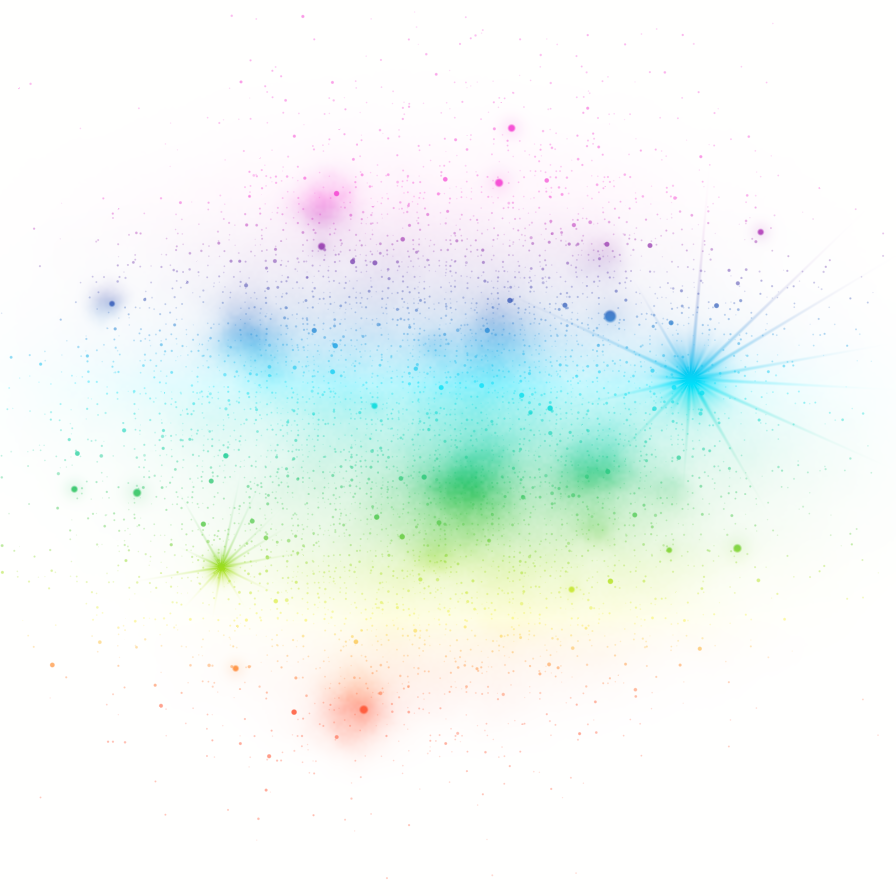
A WebGL 2 fragment shader for this background:

```glsl
#version 300 es
precision highp float;
// A rainbow nebula of ink on white paper: the height picks the hue, while
// soft clouds, speckles, dots and two rayed stars add up the ink coverage.
// Clouds are noise-warped gaussians; speckles are jittered hash grids.
uniform vec2 u_resolution;
out vec4 fragColor;

// Hue stops from bottom to top: rgb, height
const vec4 HUES[12] = vec4[12](
  vec4(1.0, 0.33, 0.20, 0.21), vec4(1.0, 0.58, 0.22, 0.26),
  vec4(0.97, 0.95, 0.25, 0.31), vec4(0.63, 0.87, 0.12, 0.365),
  vec4(0.40, 0.80, 0.24, 0.40), vec4(0.18, 0.77, 0.40, 0.455),
  vec4(0.08, 0.82, 0.68, 0.51), vec4(0.0, 0.88, 0.98, 0.57),
  vec4(0.12, 0.60, 0.88, 0.62), vec4(0.25, 0.33, 0.70, 0.67),
  vec4(0.58, 0.22, 0.68, 0.725), vec4(0.96, 0.25, 0.82, 0.78));

// Cloud knots: centre, radius, coverage
const vec4 KNOTS[12] = vec4[12](
  vec4(0.359, 0.772, 0.027, 0.42), vec4(0.285, 0.618, 0.038, 0.62),
  vec4(0.555, 0.618, 0.044, 0.36), vec4(0.485, 0.622, 0.020, 0.20),
  vec4(0.523, 0.453, 0.050, 0.85), vec4(0.668, 0.475, 0.038, 0.60),
  vec4(0.742, 0.447, 0.022, 0.22), vec4(0.664, 0.408, 0.018, 0.25),
  vec4(0.486, 0.385, 0.020, 0.28), vec4(0.393, 0.208, 0.036, 0.42),
  vec4(0.118, 0.670, 0.018, 0.30), vec4(0.671, 0.716, 0.024, 0.18));

// Large dots: centre, radius
const vec3 DOTS[14] = vec3[14](
  vec3(0.681, 0.647, 0.0075), vec3(0.418, 0.547, 0.0038),
  vec3(0.125, 0.661, 0.0035), vec3(0.359, 0.725, 0.0045),
  vec3(0.557, 0.796, 0.0050), vec3(0.571, 0.857, 0.0045),
  vec3(0.849, 0.741, 0.0038), vec3(0.083, 0.454, 0.0040),
  vec3(0.153, 0.450, 0.0050), vec3(0.823, 0.388, 0.0050),
  vec3(0.406, 0.208, 0.0052), vec3(0.263, 0.254, 0.0038),
  vec3(0.638, 0.342, 0.0038), vec3(0.747, 0.386, 0.0035));

// Star rays: angle in degrees, length
const vec2 RAYS[12] = vec2[12](
  vec2(-24, 0.26), vec2(31, 0.28), vec2(44, 0.28), vec2(85, 0.26),
  vec2(155, 0.27), vec2(10, 0.24), vec2(-3, 0.24), vec2(266, 0.14),
  vec2(-60, 0.19), vec2(226, 0.15), vec2(120, 0.14), vec2(193, 0.16));

vec3 hash3(vec2 p) {
  vec3 q = fract(p.xyx * vec3(0.1031, 0.1030, 0.0973));
  q += dot(q, q.yxz + 33.33);
  return fract((q.xxy + q.yzz) * q.zyx);
}

float noise(vec2 p) {
  vec2 i = floor(p), f = fract(p);
  f = f * f * (3.0 - 2.0 * f);
  return mix(mix(hash3(i).x, hash3(i + vec2(1, 0)).x, f.x),
             mix(hash3(i + vec2(0, 1)).x, hash3(i + 1.0).x, f.x), f.y);
}

float fbm(vec2 p) {
  float sum = 0.0, amp = 0.5;
  for (int i = 0; i < 5; i++) { sum += amp * noise(p); p = p * 2.03 + 17.0; amp *= 0.5; }
  return sum;
}

float glow(vec2 d, vec2 radius) { d /= radius; return exp(-dot(d, d)); }
float cover(float a, float b) { return 1.0 - (1.0 - a) * (1.0 - clamp(b, 0.0, 1.0)); }

vec3 hueAt(float y) {
  vec3 c = HUES[0].rgb;
  for (int i = 1; i < 12; i++)
    c = mix(c, HUES[i].rgb, clamp((y - HUES[i-1].w) / (HUES[i].w - HUES[i-1].w), 0.0, 1.0));
  return c;
}

// One jittered dot per cell, kept with the given chance
float speckles(vec2 p, float cells, float radius, float chance, float px) {
  vec2 id = floor(p * cells);
  vec3 h = hash3(id + cells);
  float r = radius * (0.55 + 0.6 * h.z);
  float d = length(p - (id + 0.25 + 0.5 * h.xy) / cells);
  float keep = step(hash3(id + cells + 71.0).x, chance);
  return keep * (0.35 + 0.65 * h.z) * smoothstep(r + px, r - px, d);
}

float star(vec2 d, float size, float turn, float px) {
  float r = length(d) / size, a = atan(d.y, d.x);
  float spikes = 0.5 + 0.3 * sin(a * 17.0 + turn) + 0.2 * sin(a * 29.0);
  float ink = exp(-r * r * 900.0) * (0.55 + 0.4 * spikes) + 0.5 * exp(-r * r * 9000.0);
  for (int i = 0; i < 12; i++) {
    float t = radians(RAYS[i].x) + turn;
    vec2 dir = vec2(cos(t), sin(t));
    float along = dot(d, dir) / size, across = abs(dot(d, vec2(-dir.y, dir.x)));
    float fade = clamp(1.0 - along / RAYS[i].y, 0.0, 1.0) * step(0.0, along);
    float w = 0.0008 + 0.002 * size * fade;
    ink = cover(ink, 0.5 * fade * fade * smoothstep(w + px, 0.0, across));
  }
  return ink;
}

void main() {
  float side = min(u_resolution.x, u_resolution.y), px = 0.8 / side;
  vec2 p = (gl_FragCoord.xy - 0.5 * u_resolution) / side + 0.5;

  // Broad washes
  float mottle = fbm(p * 14.0);
  vec2 q = p + 0.035 * (vec2(fbm(p * 16.0 + 5.0), fbm(p * 16.0 + 43.0)) - 0.48);
  float ink = 0.29 * glow(q - vec2(0.50, 0.565), vec2(0.29, 0.075));
  ink = cover(ink, 0.13 * glow(q - vec2(0.46, 0.70), vec2(0.25, 0.11)));
  ink = cover(ink, 0.28 * glow(q - vec2(0.56, 0.46), vec2(0.24, 0.09)));
  ink = cover(ink, 0.19 * glow(q - vec2(0.54, 0.345), vec2(0.22, 0.075)));
  ink = cover(ink, 0.07 * glow(q - vec2(0.45, 0.24), vec2(0.14, 0.05)));
  ink *= 0.65 + 0.75 * mottle;

  // Dense knots
  for (int i = 0; i < 12; i++)
    ink = cover(ink, KNOTS[i].w * (0.6 + 0.7 * mottle) * glow(q - KNOTS[i].xy, KNOTS[i].zz));
  ink *= 0.94 + 0.12 * noise(p * 260.0);

  // Scattered speckles, thinning towards the rim
  vec2 e = (p - vec2(0.475 + 0.12 * (p.y - 0.53), 0.53)) / vec2(0.40, 0.35);
  float rim = exp(-1.6 * pow(dot(e, e), 1.5));
  ink = cover(ink, 0.42 * speckles(p, 170.0, 0.0010, 0.55 * rim, px));
  ink = cover(ink, 0.55 * speckles(p + 0.37, 95.0, 0.0015, 0.34 * rim, px));
  ink = cover(ink, 0.85 * speckles(p + 0.71, 42.0, 0.0026, 0.22 * rim, px));

  // Large dots and stars
  for (int i = 0; i < 14; i++) {
    float d = length(p - DOTS[i].xy), r = DOTS[i].z;
    ink = cover(ink, 0.8 * smoothstep(r + px, r * 0.7 - px, d) + 0.1 * exp(-d * d / (9.0 * r * r)));
  }
  ink = cover(ink, star(p - vec2(0.771, 0.577), 1.0, 0.0, px));
  ink = cover(ink, star(p - vec2(0.247, 0.367), 0.42, 0.6, px));

  fragColor = vec4(mix(vec3(1.0, 1.0, 0.998), hueAt(p.y), clamp(ink, 0.0, 1.0)), 1.0);
}
```
